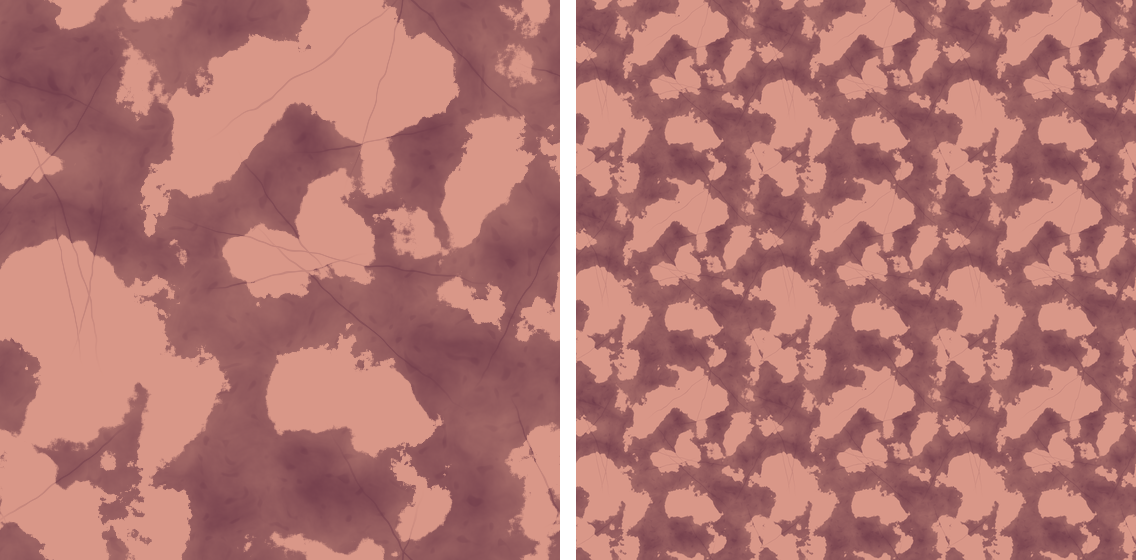
Left, the tile; right, the same tile 3 across and 3 down.
Give the GLSL for this texture, as a Shadertoy shader.

```glsl
const vec3 PINK = vec3(0.852, 0.592, 0.532);
const vec3 RUST = vec3(0.640, 0.412, 0.402);
const vec3 PLUM = vec3(0.450, 0.242, 0.295);

const float COVER_BIAS = 0.02;      // raises the share of dark stain
const float EDGE_SOFTNESS = 0.035;
const float WARP = 0.022;
const int PATCH_CELLS = 5;
const int VEINS = 16;
const float VEIN_WIDTH = 0.0013;
const float HALO_WIDTH = 0.016;

// Integer hash giving two values in 0..1
vec2 hash2(ivec2 cell, int seed) {
    uvec2 v = uvec2(cell) * 1664525u + uint(seed) * 747796405u + 1013904223u;
    v.x += v.y * 1664525u;
    v.y += v.x * 1664525u;
    v ^= v >> 16u;
    v.x += v.y * 1664525u;
    v.y += v.x * 1664525u;
    v ^= v >> 16u;
    return vec2(v >> 8u) / 16777216.0;
}

ivec2 wrapCell(ivec2 cell, int period) {
    return (cell % period + period) % period;
}

float corner(ivec2 cell, vec2 offset, int period, int seed) {
    float angle = 6.28318 * hash2(wrapCell(cell, period), seed).x;
    return dot(vec2(cos(angle), sin(angle)), offset);
}

// Wrapping gradient noise, roughly -1..1
float noise(vec2 uv, int period, int seed) {
    vec2 p = uv * float(period);
    ivec2 c = ivec2(floor(p));
    vec2 f = fract(p);
    vec2 w = f * f * f * (f * (f * 6.0 - 15.0) + 10.0);
    float low = mix(corner(c, f, period, seed),
                    corner(c + ivec2(1, 0), f - vec2(1, 0), period, seed), w.x);
    float high = mix(corner(c + ivec2(0, 1), f - vec2(0, 1), period, seed),
                     corner(c + ivec2(1, 1), f - vec2(1, 1), period, seed), w.x);
    return 1.6 * mix(low, high, w.y);
}

float fbm(vec2 uv, int period, int octaves, float gain, int seed) {
    float sum = 0.0, amplitude = 1.0;
    for (int i = 0; i < octaves; i++) {
        sum += amplitude * noise(uv, period, seed + i);
        amplitude *= gain;
        period *= 2;
    }
    return sum;
}

// Gap between the two nearest cell centres: zero on cell borders
float cellGap(vec2 uv, int period, int seed) {
    vec2 p = uv * float(period);
    ivec2 c = ivec2(floor(p));
    float nearest = 9.0, second = 9.0;
    for (int y = -2; y <= 2; y++)
    for (int x = -2; x <= 2; x++) {
        ivec2 n = c + ivec2(x, y);
        float d = length(vec2(n) + hash2(wrapCell(n, period), seed) - p);
        second = min(second, max(nearest, d));
        nearest = min(nearest, d);
    }
    return second - nearest;
}

// Thin bent cracks: x = line strength, y = wide halo
vec2 veins(vec2 uv) {
    vec2 result = vec2(0.0);
    float wobble = 0.006 * fbm(uv, 12, 3, 0.5, 70);
    for (int i = 0; i < VEINS; i++) {
        vec2 shape = hash2(ivec2(i, 1), 81);
        float angle = 3.14159 * hash2(ivec2(i, 2), 82).x;
        vec2 dir = vec2(cos(angle), sin(angle));
        vec2 d = fract(uv - hash2(ivec2(i, 3), 83) + 0.5) - 0.5;
        float along = dot(d, dir);
        float across = dot(d, vec2(-dir.y, dir.x));
        float reach = mix(0.14, 0.34, shape.x);
        float dist = abs(across - (shape.y - 0.5) * along * along + wobble);
        float fade = 1.0 - smoothstep(0.4, 1.0, abs(along) / reach);
        float line = 1.0 - smoothstep(0.3 * VEIN_WIDTH, 1.8 * VEIN_WIDTH, dist);
        result = max(result, fade * vec2(line, exp(-dist / HALO_WIDTH)));
    }
    return result;
}

void mainImage(out vec4 fragColor, in vec2 fragCoord) {
    vec2 uv = fragCoord / iResolution.xy;
    vec2 bent = uv + WARP * vec2(fbm(uv, 7, 3, 0.5, 10), fbm(uv, 7, 3, 0.5, 20));
    vec2 vein = veins(uv);

    // Broad patches with borders that are clean in places, crumbled in others
    float patches = 0.75 * noise(bent, 4, 30) + 0.5 * noise(bent + 0.37, 7, 31)
                  + 0.9 * (0.3 - cellGap(bent, PATCH_CELLS, 32));
    float crumble = mix(0.09, 0.27, smoothstep(-0.3, 0.6, noise(uv, 6, 40)));
    float rough = fbm(uv, 20, 5, 0.62, 41);
    float stain = patches + crumble * rough + 0.22 * vein.y + COVER_BIAS;
    float cover = smoothstep(-EDGE_SOFTNESS, EDGE_SOFTNESS, stain);

    // Cloudy depth inside the stain, with small dark spots
    float clouds = fbm(bent, 6, 6, 0.55, 50);
    float spots = smoothstep(0.4, 0.75, noise(bent, 48, 60));
    float depth = 0.16 + 0.62 * patches + 0.32 * clouds + 0.18 * vein.y
                + 0.16 * spots + 0.06 * rough;
    vec3 stainColor = mix(RUST, PLUM, clamp(depth, 0.0, 1.0));

    vec3 color = mix(PINK, stainColor, cover);
    color = mix(color, PLUM, vein.x * mix(0.2, 0.5, cover));
    fragColor = vec4(color, 1.0);
}
```
